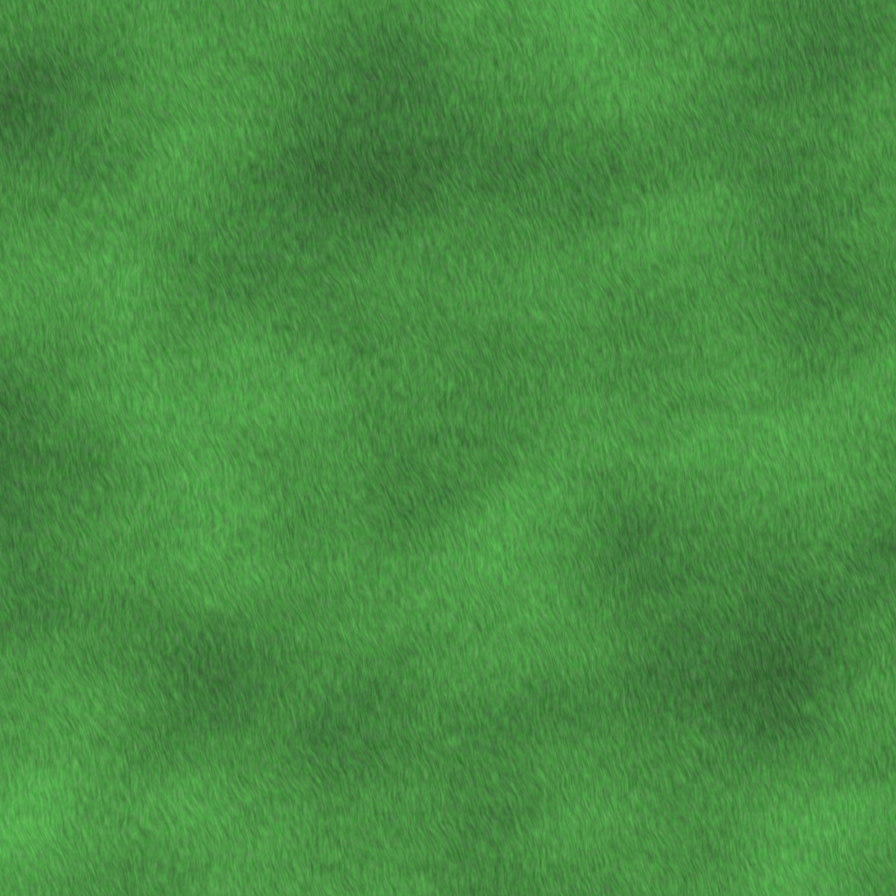
Reproduce this texture procedurally as a three.js fragment shader.

```glsl
// Soft green fur: fine, steep strands leaning to the upper left over broad
// light and dark patches. Strands are layers of stretched gradient noise, each
// combed at its own lean; patches are a few octaves of the same noise.

varying vec2 vUv;

const vec3 SHADE_GREEN = vec3(0.235, 0.440, 0.220);
const vec3 LIGHT_GREEN = vec3(0.335, 0.665, 0.305);
const vec3 GREY_TINT = vec3(0.060, -0.020, 0.060);

const float PATCH_CONTRAST = 0.70;
const float STRAND_CONTRAST = 0.74;

float hash(vec2 cell) {
  vec3 p = fract(vec3(cell.xyx) * 0.1031);
  p += dot(p, p.yzx + 33.33);
  return fract((p.x + p.y) * p.z);
}

// Dot product of a random unit gradient with the offset from its corner
float cornerSlope(vec2 cell, vec2 offset) {
  float angle = 6.28319 * hash(cell);
  return dot(vec2(cos(angle), sin(angle)), offset);
}

float gradientNoise(vec2 p) {
  vec2 cell = floor(p);
  vec2 f = fract(p);
  vec2 blend = f * f * f * (f * (f * 6.0 - 15.0) + 10.0);
  vec2 right = vec2(1.0, 0.0);
  vec2 up = vec2(0.0, 1.0);
  float low = mix(cornerSlope(cell, f),
                  cornerSlope(cell + right, f - right), blend.x);
  float high = mix(cornerSlope(cell + up, f - up),
                   cornerSlope(cell + 1.0, f - 1.0), blend.x);
  return mix(low, high, blend.y);
}

// Broad patches, drawn out along a rising diagonal, with softer mottling
float patches(vec2 p, float scale) {
  vec2 q = vec2(0.85 * p.x + 0.2 * p.y, 1.15 * p.y - 0.35 * p.x);
  float sum = 0.0;
  float weight = 1.0;
  for (int i = 0; i < 3; i++) {
    sum += weight * gradientNoise(q * scale + 17.3 * float(i + 1));
    scale *= 2.1;
    weight *= 0.42;
  }
  return sum;
}

// Sideways sway of the coat at two sizes
float coatSway(vec2 p) {
  return 0.014 * gradientNoise(p * 9.0 + 51.0)
       + 0.005 * gradientNoise(p * 32.0 + 83.0);
}

// One layer of strands: sheared by lean, stretched by the two densities
float strandLayer(vec2 p, float lean, vec2 density, float seed) {
  return gradientNoise(vec2(p.x + lean * p.y, p.y) * density + seed);
}

// Tufts, strands, fine hairs and a short grain that breaks them up
float strands(vec2 p) {
  return 0.22 * strandLayer(p, 0.30, vec2(95.0, 32.0), 211.0)
       + 0.48 * strandLayer(p, 0.34, vec2(205.0, 50.0), 307.0)
       + 0.58 * strandLayer(p, 0.22, vec2(320.0, 78.0), 409.0)
       + 0.32 * strandLayer(p, 0.12, vec2(390.0, 190.0), 601.0);
}

void main() {
  vec2 swayed = vec2(vUv.x + coatSway(vUv), vUv.y);
  float light = 0.48 + PATCH_CONTRAST * patches(vUv, 4.2)
              + STRAND_CONTRAST * strands(swayed);
  vec3 color = mix(SHADE_GREEN, LIGHT_GREEN, clamp(light, -0.3, 1.3));

  // Some strands are greyer, others more vivid
  color += GREY_TINT * strandLayer(swayed, 0.25, vec2(260.0, 75.0), 503.0);
  gl_FragColor = vec4(color, 1.0);
}
```
